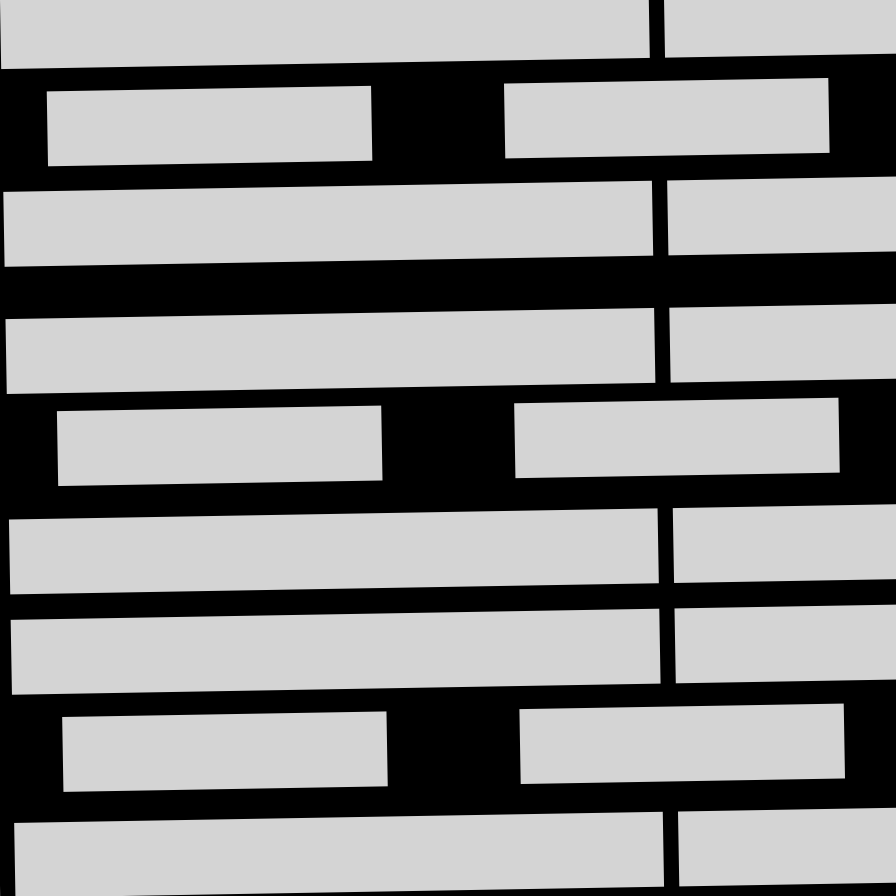
Write a WebGL 1 fragment shader that draws this pattern.

```glsl
precision highp float;

// Slightly tilted courses of pale bars on black, in banks of three:
// long bars, short bars, long bars. Each course repeats its bar sideways
// with mod, and the gaps between courses vary a little from bank to bank.

#define TILT 0.0172          // radians
#define BAR_HEIGHT 0.0836
#define LONG_LENGTH 0.724
#define LONG_PITCH 0.741
#define SHORT_LENGTH 0.362
#define SHORT_PITCH 0.5104
#define SHORT_START 0.0504
#define BANK_START -0.0065
#define BANK_PITCH 0.3492
#define BAR_COLOR vec3(0.83)
#define GAP_COLOR vec3(0.0)

uniform vec2 u_resolution;

// Top of a course (0, 1 or 2) within its bank, measured downwards.
float courseTop(float bank, float course) {
    float odd = mod(bank, 2.0);
    float top = BANK_START + BANK_PITCH * bank + 0.0135 * odd;
    if (course > 1.5) return top + 0.2207 + 0.003 * bank;
    if (course > 0.5) return top + 0.1094 - 0.0057 * odd;
    return top;
}

// Signed distance along one axis to a segment of the given length.
float segmentDistance(float x, float start, float len) {
    return abs(x - start - 0.5 * len) - 0.5 * len;
}

// Same, for segments repeated at a regular pitch.
float repeatedDistance(float x, float start, float len, float pitch) {
    float centered = x - start - 0.5 * len;
    return abs(mod(centered + 0.5 * pitch, pitch) - 0.5 * pitch) - 0.5 * len;
}

// Antialiased coverage from a signed distance.
float coverage(float dist, float pixel) {
    return clamp(0.5 - dist / pixel, 0.0, 1.0);
}

void main() {
    float pixel = 1.0 / u_resolution.y;
    vec2 p = gl_FragCoord.xy * pixel;
    p.y = 1.0 - p.y;

    // Tilt about the upper left corner.
    float c = cos(TILT);
    float s = sin(TILT);
    vec2 q = vec2(c * p.x - s * p.y, s * p.x + c * p.y);

    float bars = 0.0;
    for (int i = 0; i < 9; i++) {
        float bank = floor((float(i) + 0.5) / 3.0);
        float course = float(i) - 3.0 * bank;

        // The middle course holds short bars, pushed right after bank 0.
        float dx;
        if (course > 0.5 && course < 1.5) {
            float start = SHORT_START + 0.0052 * min(bank, 1.0);
            dx = repeatedDistance(q.x, start, SHORT_LENGTH, SHORT_PITCH);
        } else {
            dx = repeatedDistance(q.x, 0.0, LONG_LENGTH, LONG_PITCH);
        }
        float dy = segmentDistance(q.y, courseTop(bank, course), BAR_HEIGHT);
        bars = max(bars, coverage(dx, pixel) * coverage(dy, pixel));
    }

    gl_FragColor = vec4(mix(GAP_COLOR, BAR_COLOR, bars), 1.0);
}
```
